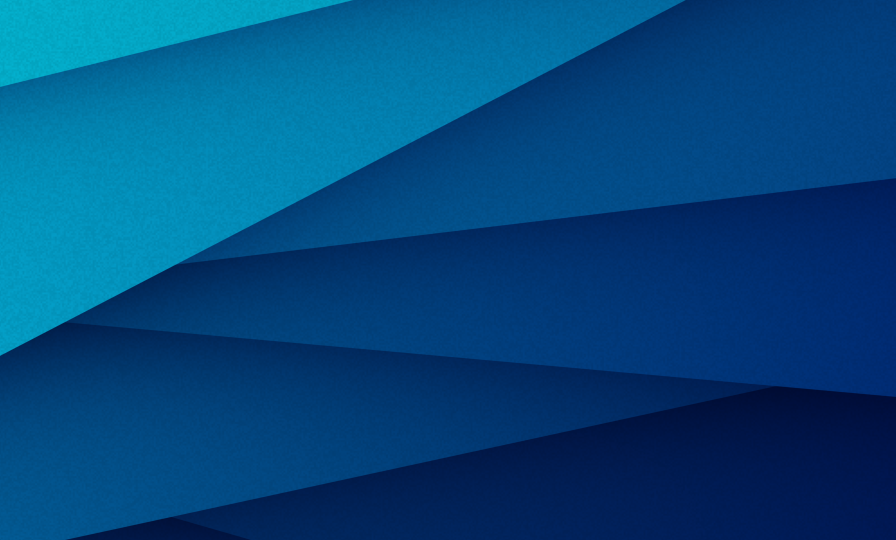
Write a Shadertoy shader that draws this background.

```glsl
const int SHEETS = 6;
const float SHADOW_REACH = 0.11;                    // in canvas heights
const vec3 SHADOW_DEPTH = vec3(0.40, 0.38, 0.25);   // light lost at the edge
const float GRAIN_CELLS = 300.0;                    // cells per canvas height
const float GRAIN_STRENGTH = 0.09;

// Height of each sheet's lower edge at the left and right sides, bottom sheet first
const vec2 EDGES[SHEETS] = vec2[](
    vec2(0.134, -0.344), vec2(-0.026, 0.333), vec2(0.414, 0.265),
    vec2(0.471, 0.670), vec2(0.341, 1.202), vec2(0.839, 1.247));

// Sheet colours at the left and right sides
const vec3 LEFT_TINTS[SHEETS] = vec3[](
    vec3(0.01, 0.23, 0.45), vec3(0.01, 0.36, 0.58), vec3(0.01, 0.37, 0.58),
    vec3(0.01, 0.43, 0.64), vec3(0.01, 0.61, 0.76), vec3(0.01, 0.67, 0.78));
const vec3 RIGHT_TINTS[SHEETS] = vec3[](
    vec3(0.00, 0.10, 0.34), vec3(0.00, 0.15, 0.40), vec3(0.00, 0.17, 0.45),
    vec3(0.01, 0.26, 0.51), vec3(0.01, 0.41, 0.64), vec3(0.01, 0.53, 0.70));
const vec3 BASE_LEFT = vec3(0.01, 0.19, 0.42);
const vec3 BASE_RIGHT = vec3(0.00, 0.10, 0.34);

float hash(vec2 cell) {
    vec3 p = fract(cell.xyx * 0.1031);
    p += dot(p, p.yzx + 33.33);
    return fract((p.x + p.y) * p.z);
}

float valueNoise(vec2 p) {
    vec2 cell = floor(p);
    vec2 f = fract(p);
    f = f * f * (3.0 - 2.0 * f);
    float low = mix(hash(cell), hash(cell + vec2(1.0, 0.0)), f.x);
    float high = mix(hash(cell + vec2(0.0, 1.0)), hash(cell + 1.0), f.x);
    return mix(low, high, f.y);
}

// Signed distance in canvas heights, positive above the edge
float edgeDistance(vec2 uv, vec2 edge, float aspect) {
    float slope = (edge.y - edge.x) / aspect;
    return (uv.y - mix(edge.x, edge.y, uv.x)) / sqrt(1.0 + slope * slope);
}

void mainImage(out vec4 fragColor, in vec2 fragCoord) {
    vec2 uv = fragCoord / iResolution.xy;
    float aspect = iResolution.x / iResolution.y;
    float pixel = 1.0 / iResolution.y;

    // Stack the sheets upward, each shading those beneath it
    vec3 color = mix(BASE_LEFT, BASE_RIGHT, uv.x);
    for (int i = 0; i < SHEETS; i++) {
        float d = edgeDistance(uv, EDGES[i], aspect);
        float shadow = exp(min(d, 0.0) / SHADOW_REACH);
        vec3 sheet = mix(LEFT_TINTS[i], RIGHT_TINTS[i], uv.x);
        float cover = smoothstep(-0.7 * pixel, 0.7 * pixel, d);
        color = mix(color * (1.0 - SHADOW_DEPTH * shadow), sheet, cover);
    }

    // Fine paper grain
    float grain = valueNoise(fragCoord * pixel * GRAIN_CELLS) - 0.5;
    color *= 1.0 + GRAIN_STRENGTH * grain;

    fragColor = vec4(color, 1.0);
}
```
